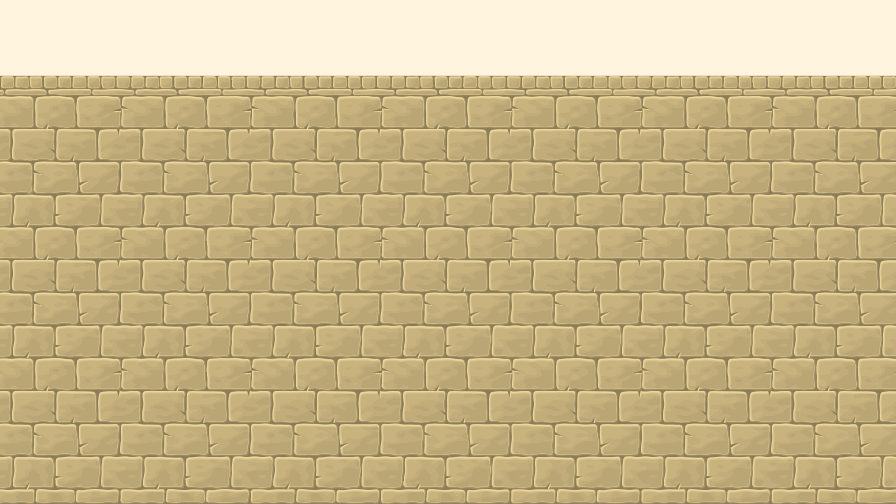
Reproduce this texture procedurally as a Shadertoy shader.

```glsl
// A sandstone block wall under a pale sky: twelve staggered courses, a low footing
// and two thin coping rows. Each stone is built from nested, bevelled rounded boxes;
// its shape, shading and cracks come from an id that wraps every 3 stones and 4 courses.

const vec3 SKY       = vec3(1.00, 0.96, 0.87);
const vec3 HIGHLIGHT = vec3(0.93, 0.84, 0.60);
const vec3 RIM       = vec3(0.85, 0.76, 0.55);
const vec3 FACE_LIT  = vec3(0.785, 0.70, 0.495);
const vec3 FACE_DIM  = vec3(0.73, 0.65, 0.46);
const vec3 SHADOW    = vec3(0.65, 0.58, 0.41);
const vec3 JOINT     = vec3(0.55, 0.49, 0.35);

const float COURSE   = 0.065;  // course height as a share of the canvas height
const float STONE_W  = 1.325;  // stone width, in courses
const float FOOTING  = 0.46;   // row boundaries, in courses from the ground
const float COURSES  = 12.0;
const float LEDGE    = 0.21;
const float COPING   = 0.40;

float hash(vec2 p) {
    vec3 q = fract(p.xyx * vec3(0.1031, 0.1030, 0.0973));
    q += dot(q, q.yzx + 33.33);
    return fract((q.x + q.y) * q.z);
}

// Dot product of a random lattice gradient with the offset from its corner
float corner(vec2 cell, vec2 offset) {
    float angle = 6.2832 * hash(cell);
    return dot(vec2(cos(angle), sin(angle)), offset);
}

float gradientNoise(vec2 p) {
    vec2 i = floor(p), f = fract(p), u = f * f * (3.0 - 2.0 * f);
    vec2 e = vec2(1.0, 0.0);
    return mix(mix(corner(i, f), corner(i + e, f - e), u.x),
               mix(corner(i + e.yx, f - e.yx), corner(i + 1.0, f - 1.0), u.x), u.y);
}

float cover(float d, float px) { return clamp(0.5 - d / px, 0.0, 1.0); }

// Rounded box from the distances to its left, bottom, right and top edges
float roundedBox(vec4 edge, float radius) {
    vec2 v = radius - min(edge.xy, edge.zw);
    return length(max(v, 0.0)) + min(max(v.x, v.y), 0.0) - radius;
}

// Crack that narrows from a to b
float taperedCrack(vec2 p, vec2 a, vec2 b, float width) {
    vec2 pa = p - a, ba = b - a;
    float t = clamp(dot(pa, ba) / dot(ba, ba), 0.0, 1.0);
    return length(pa - ba * t) - width * (1.0 - t);
}

vec3 addCrack(vec3 col, vec2 p, vec2 size, vec2 id, float px) {
    float along = mix(0.2, 0.8, hash(id + 3.1));
    float side = step(0.5, hash(id + 5.7));
    vec2 a = hash(id + 9.2) < 0.6 ? vec2(along, side) : vec2(side, along);
    vec2 b = mix(a, vec2(0.5), 0.36) + 0.08 * (hash(id + 7.9) - 0.5);
    float lit = taperedCrack(p + vec2(-0.035, 0.03), a * size, b * size, 0.04);
    float gap = taperedCrack(p, a * size, b * size, 0.045);
    col = mix(col, HIGHLIGHT, cover(lit, px));
    return mix(col, JOINT, cover(gap, px));
}

vec3 stone(vec4 edge, float bevel, vec2 id, float damage, float px) {
    vec2 p = edge.xy, size = edge.xy + edge.zw, seed = id * 17.0;
    vec4 e = edge + bevel * 0.05 * gradientNoise(p * 2.6 + seed);

    // Face: stepped tones, darker towards the lower right
    float slope = p.x / size.x - p.y / size.y
                + 0.9 * gradientNoise(p * vec2(2.5, 5.0) + seed + 40.0);
    float tone = 0.5 * smoothstep(-0.22, -0.14, slope) + 0.5 * smoothstep(0.12, 0.20, slope);
    vec3 face = mix(FACE_LIT, FACE_DIM, tone);

    // Nested layers from the joint up to the face
    vec3 col = JOINT;
    col = mix(col, SHADOW,    cover(roundedBox(e - bevel * 0.02, 0.09 * bevel), px));
    col = mix(col, HIGHLIGHT, cover(roundedBox(e - bevel * vec4(0.02, 0.06, 0.06, 0.02), 0.09 * bevel), px));
    col = mix(col, RIM,       cover(roundedBox(e - bevel * vec4(0.05, 0.06, 0.06, 0.065), 0.08 * bevel), px));
    col = mix(col, face,      cover(roundedBox(e - bevel * vec4(0.085, 0.07, 0.07, 0.10), 0.08 * bevel), px));
    if (hash(id + 1.3) < damage) col = addCrack(col, p, size, id, px);
    return col;
}

// Slightly displaced and tilted upright joint, in stone widths
float jointAt(float k, float row, float count, float y) {
    vec2 id = vec2(mod(k, count), row);
    return k + 0.08 * (hash(id + 21.0) - 0.5) + 0.08 * (hash(id + 31.0) - 0.5) * (y - 0.5);
}

// One row of stones; count is the number of stones before they repeat
vec3 stoneRow(vec2 p, vec2 size, float shift, float row, float count,
              float bevel, float damage, float px) {
    float x = p.x / size.x - shift, y = p.y / size.y;
    float k = floor(x);
    if (x < jointAt(k, row, count, y)) k -= 1.0;
    else if (x > jointAt(k + 1.0, row, count, y)) k += 1.0;
    float left = (x - jointAt(k, row, count, y)) * size.x;
    float right = (jointAt(k + 1.0, row, count, y) - x) * size.x;
    vec4 edge = vec4(left, p.y, right, size.y - p.y);
    return stone(edge, bevel, vec2(mod(k, count), row), damage, px);
}

void mainImage(out vec4 fragColor, in vec2 fragCoord) {
    float px = 1.0 / (iResolution.y * COURSE);
    vec2 p = fragCoord * px;
    float ledgeY = FOOTING + COURSES, copingY = ledgeY + LEDGE, topY = copingY + COPING;

    vec3 col;
    if (p.y < FOOTING) {
        col = stoneRow(p, vec2(STONE_W, FOOTING), 0.78, 5.0, 3.0, 0.9, 0.0, px);
    } else if (p.y < ledgeY) {
        float level = floor(p.y - FOOTING), row = mod(COURSES - 1.0 - level, 4.0);
        float shift = 0.79 - 0.5 * mod(row, 2.0);
        col = stoneRow(p - vec2(0.0, FOOTING + level), vec2(STONE_W, 1.0), shift, row, 3.0, 1.0, 0.75, px);
    } else if (p.y < copingY) {
        col = stoneRow(p - vec2(0.0, ledgeY), vec2(STONE_W, LEDGE), 0.1, 6.0, 3.0, 0.7, 0.0, px);
    } else {
        col = stoneRow(p - vec2(0.0, copingY), vec2(STONE_W / 3.0, COPING), 0.0, 7.0, 9.0, 0.7, 0.0, px);
    }
    col = mix(SKY, col, cover(p.y - topY, px));
    fragColor = vec4(col, 1.0);
}
```
